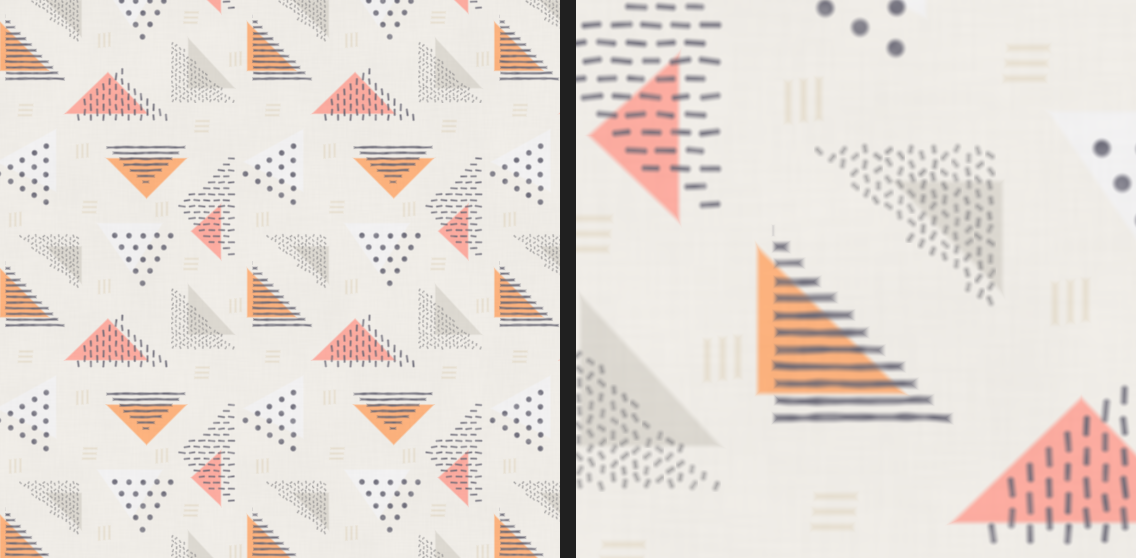
Left: the whole. Right: its middle third, enlarged.
This pattern is drawn by a WebGL 1 fragment shader. Its source:

```glsl
precision highp float;

uniform vec2 u_resolution;

const float CANVAS_UNITS = 768.0;
const vec2 REPEAT = vec2(339.0, 338.0);
const float SOFTNESS = 1.75;

const vec3 LINEN = vec3(0.936, 0.924, 0.903);
const vec3 CORAL = vec3(0.985, 0.670, 0.625);
const vec3 ORANGE = vec3(0.985, 0.695, 0.490);
const vec3 STONE = vec3(0.860, 0.845, 0.815);
const vec3 CHALK = vec3(0.944, 0.941, 0.943);
const vec3 SAND = vec3(0.900, 0.868, 0.808);
const vec3 NAVY = vec3(0.405, 0.400, 0.455);
const vec3 GRAPHITE = vec3(0.500, 0.495, 0.505);

float hash(vec2 p) {
  return fract(sin(dot(p, vec2(127.1, 311.7))) * 43758.5453);
}

float noise(vec2 p) {
  vec2 i = floor(p), f = fract(p);
  f = f * f * (3.0 - 2.0 * f);
  return mix(mix(hash(i), hash(i + vec2(1.0, 0.0)), f.x),
             mix(hash(i + vec2(0.0, 1.0)), hash(i + 1.0), f.x), f.y);
}

// Copy of p in the repeat surrounding the given centre
vec2 wrapNear(vec2 p, vec2 centre) {
  return mod(p - centre + 0.5 * REPEAT, REPEAT) - 0.5 * REPEAT + centre;
}

vec3 paint(vec3 base, vec3 ink, float dist, float opacity) {
  return mix(base, ink, opacity * (1.0 - smoothstep(-SOFTNESS, SOFTNESS, dist)));
}

float edge(vec2 p, vec2 a, vec2 b) {
  vec2 e = normalize(b - a);
  return dot(p - a, vec2(e.y, -e.x));
}

float triangle(vec2 p, vec2 a, vec2 b, vec2 c) {
  float side = sign(edge(c, b, a));
  return max(max(side * edge(p, a, b), side * edge(p, b, c)), side * edge(p, c, a));
}

// Horizontal brushed lines of uneven weight, cut to a triangle
float stripes(vec2 p, float spacing, vec2 a, vec2 b, vec2 c) {
  float row = floor((p.y - a.y) / spacing + 0.5);
  float rowY = a.y + row * spacing;
  float wobble = 1.2 * (noise(vec2(p.x * 0.07, row * 5.3)) - 0.5);
  float weight = 1.2 + 0.6 * noise(vec2(p.x * 0.15, row * 3.7 + 40.0));
  float ends = triangle(vec2(p.x, rowY), a, b, c) - 2.0 * hash(vec2(row, a.x));
  return max(abs(p.y - rowY + wobble) - weight, ends);
}

// Staggered upright strokes, kept whole when centred inside a triangle
float strokes(vec2 p, vec2 cell, vec2 size, float loose, vec2 a, vec2 b, vec2 c) {
  float shift = 0.5 * cell.y * mod(floor(p.x / cell.x), 2.0);
  vec2 id = floor((p + vec2(0.0, shift)) / cell);
  vec2 centre = (id + 0.5) * cell - vec2(0.0, shift);
  vec2 jitter = vec2(hash(id), hash(id + 19.7)) - 0.5;
  vec2 d = p - centre - jitter * cell * 0.25 * loose;
  float tilt = (hash(id + 7.3) - 0.5) * 2.0 * loose;
  d = mat2(cos(tilt), -sin(tilt), sin(tilt), cos(tilt)) * d;
  float halfLength = size.y * (0.7 + 0.3 * hash(id + 3.1));
  d.y -= clamp(d.y, -halfLength, halfLength);
  float outside = step(1.0, triangle(centre, a, b, c));
  return length(d) - size.x + outside * cell.y;
}

// Five rows of dots widening away from the origin along y
float dotPyramid(vec2 p, vec2 spacing) {
  float row = clamp(floor(p.y / spacing.y + 0.5), 0.0, 4.0);
  float column = clamp(floor(p.x / spacing.x + 0.5 * row + 0.5), 0.0, row);
  vec2 jitter = vec2(hash(vec2(row, column)), hash(vec2(column, row + 9.0))) - 0.5;
  return length(p - vec2(column - 0.5 * row, row) * spacing - jitter) - 3.7;
}

// Three short bars, upright or turned on their side
float bars(vec2 p, float turned) {
  p = mix(p, p.yx, turned);
  float k = clamp(floor(p.x / 7.0 + 0.5), -1.0, 1.0);
  return max(abs(p.x - 7.0 * k) - 1.4, abs(p.y + 0.8 * k) - 9.5);
}

vec3 barRow(vec3 col, vec2 p, vec3 xs, vec3 ys, float turned) {
  for (int i = 0; i < 3; i++) {
    vec2 centre = vec2(xs[i], ys[i]);
    col = paint(col, SAND, bars(wrapNear(p, centre) - centre, turned), 0.9);
    turned = 1.0 - turned;
  }
  return col;
}

void main() {
  vec2 p = vec2(gl_FragCoord.x, u_resolution.y - gl_FragCoord.y) * CANVAS_UNITS / u_resolution.x;
  float wear = 0.72 + 0.26 * noise(p * 0.2);
  float speckleWear = 0.8 * wear;
  vec3 col = LINEN;

  // Sand bars on a loose checkerboard
  col = barRow(col, p, vec3(143, 262, 323), vec3(55, 24, 81), 0.0);
  col = barRow(col, p, vec3(35, 113, 277), vec3(151, 207, 173), 1.0);
  col = barRow(col, p, vec3(21, 123, 222), vec3(301, 284, 287), 0.0);

  // Coral triangles with dashes
  vec2 q = wrapNear(p, vec2(158, 130));
  col = paint(col, CORAL, triangle(q, vec2(148, 99), vec2(89, 156), vec2(203, 156)), 1.0);
  col = paint(col, NAVY, strokes(q, vec2(8.6, 14), vec2(1.25, 3.9), 0.15, vec2(161, 91), vec2(93, 165), vec2(231, 165)), wear);
  q = wrapNear(p, vec2(282, 288));
  col = paint(col, CORAL, triangle(q, vec2(262, 317), vec2(303, 280), vec2(303, 356)), 1.0);
  col = paint(col, NAVY, strokes(q.yx, vec2(8.2, 13.5), vec2(1.1, 3.9), 0.15, vec2(287, 243), vec2(215, 317), vec2(357, 317)), wear);

  // Stone triangles with speckles
  q = wrapNear(p, vec2(279, 96));
  col = paint(col, STONE, triangle(q, vec2(258, 52), vec2(258, 121), vec2(322, 121)), 1.0);
  col = paint(col, GRAPHITE, strokes(q, vec2(5.2, 6.6), vec2(0.8, 1.2), 1.0, vec2(237, 55), vec2(237, 140), vec2(321, 140)), speckleWear);
  q = wrapNear(p, vec2(68, 358));
  col = paint(col, STONE, triangle(q, vec2(62, 338), vec2(112, 338), vec2(112, 389)), 1.0);
  col = paint(col, GRAPHITE, strokes(q, vec2(5.2, 6.6), vec2(0.8, 1.2), 1.0, vec2(25, 322), vec2(107, 322), vec2(107, 395)), speckleWear);

  // Orange triangles with stripes
  q = wrapNear(p, vec2(382, 68));
  col = paint(col, ORANGE, triangle(q, vec2(339, 30), vec2(339, 97), vec2(406, 97)), 1.0);
  col = paint(col, NAVY, stripes(q, 7.8, vec2(348, 108), vec2(425, 108), vec2(348, 27)), wear);
  q = wrapNear(p, vec2(201, 236));
  col = paint(col, ORANGE, triangle(q, vec2(146, 217), vec2(256, 217), vec2(201, 272)), 1.0);
  col = paint(col, NAVY, stripes(q, 7.9, vec2(149, 202), vec2(251, 202), vec2(200, 253)), wear);

  // Chalk triangles with dots
  q = wrapNear(p, vec2(375, 228));
  col = paint(col, CHALK, triangle(q, vec2(334, 222), vec2(416, 177), vec2(416, 263)), 1.0);
  col = paint(col, NAVY, dotPyramid(q.yx - vec2(239, 337), vec2(19.3, 16.3)), wear);
  q = wrapNear(p, vec2(185, 347));
  col = paint(col, CHALK, triangle(q, vec2(133, 306), vec2(223, 306), vec2(180, 374)), 1.0);
  col = paint(col, NAVY, dotPyramid(vec2(q.x - 196.0, 388.0 - q.y), vec2(19.3, 16.2)), wear);

  // Woven grain and soft mottling
  float weave = noise(p * vec2(0.45, 0.06)) + noise(p * vec2(0.06, 0.45)) - 1.0;
  col += 0.008 * weave + 0.010 * (noise(p * 0.02) - 0.5);
  gl_FragColor = vec4(col, 1.0);
}
```
